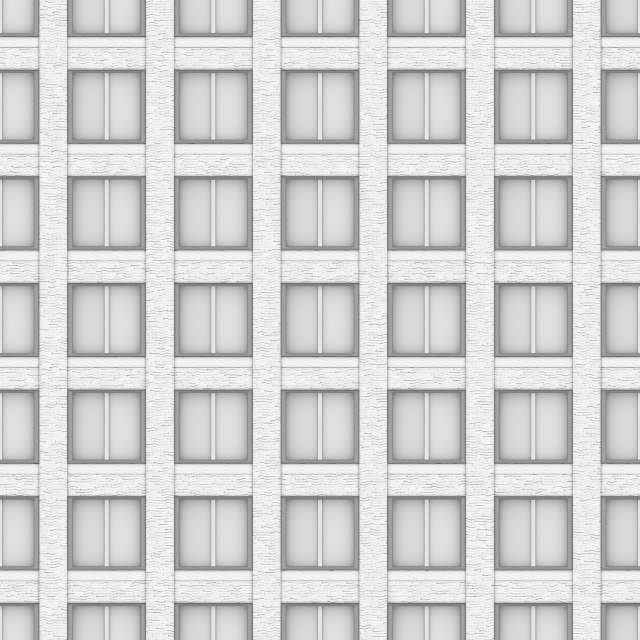
Write a WebGL 2 fragment shader that draws this pattern.

```glsl
#version 300 es
precision highp float;

uniform vec2 u_resolution;
out vec4 fragColor;

const float TAU = 6.2831853;
const float REPEATS = 6.0;               // windows across and down
const vec2 BRICKS = vec2(78.0, 240.0);   // bricks across, courses down

// Sizes in units of one repeat, measured from the window centre
const vec2 WINDOW_HALF = vec2(0.367, 0.344);
const vec2 GLASS_HALF = vec2(0.317, 0.313);
const float GLASS_RISE = 0.004;
const float MULLION_HALF = 0.026;
const float LEDGE_BOTTOM = -0.445;
const float LEDGE_TOP = -0.352;

// Grey levels
const float BRICK_GREY = 0.955;
const float LEDGE_GREY = 0.95;
const float GLASS_GREY = 0.875;
const float FRAME_GREY = 0.68;
const float MULLION_GREY = 0.90;
const vec3 TINT = vec3(1.0);

float hash(vec2 p) {
    return fract(sin(dot(p, vec2(127.1, 311.7))) * 4375.85);
}

float boxDistance(vec2 p, vec2 halfSize) {
    vec2 q = abs(p) - halfSize;
    return length(max(q, 0.0)) + min(max(q.x, q.y), 0.0);
}

// Antialiased coverage of a signed distance
float cover(float d, float blur) {
    return clamp(0.5 - d / blur, 0.0, 1.0);
}

// Shade that fades with distance from an edge
float falloff(float d, float reach) {
    return exp(-max(d, 0.0) / reach);
}

float brickwork(vec2 uv, float pixel) {
    vec2 q = uv * BRICKS;
    q.y += 0.15 * sin(TAU * uv.x * 41.0) + 0.12 * sin(TAU * (uv.x * 67.0 + uv.y * 5.0));
    float course = mod(floor(q.y), BRICKS.y);
    q.x += 0.5 * mod(course, 2.0) + 0.4 * hash(vec2(course, 3.0));
    vec2 id = vec2(mod(floor(q.x), BRICKS.x), course);
    vec2 f = fract(q);
    vec2 blur = max(pixel * BRICKS, vec2(0.08));
    float bed = cover(abs(f.y - 0.35) - 0.14, blur.y);
    float head = cover(abs(f.x - 0.15) - 0.05, blur.x);
    float depth = hash(id);
    float grain = 0.03 * (hash(id + 17.0) - 0.5);
    return BRICK_GREY + grain - bed * mix(0.03, 0.27, depth * depth)
         - head * 0.10 * hash(id + 41.0);
}

float ledge(vec2 uv) {
    float scratches = sin(TAU * dot(uv, vec2(156.0, 132.0)))
                    * sin(TAU * dot(uv, vec2(90.0, -42.0)));
    return LEDGE_GREY + 0.02 * scratches;
}

float wall(vec2 uv, vec2 p, float pixel, float blur) {
    float bricks = brickwork(uv, pixel);
    float side = abs(p.x) - WINDOW_HALF.x;
    float openingGap = abs(p.y) - WINDOW_HALF.y;

    // Recessed spandrel with the ledge under the window
    float ledgeMask = cover(max(LEDGE_BOTTOM - p.y, p.y - LEDGE_TOP), blur);
    float spandrel = mix(bricks, ledge(uv), ledgeMask);
    spandrel -= 0.22 * falloff(abs(p.y - LEDGE_BOTTOM), 0.005);
    spandrel -= 0.42 * falloff(openingGap, 0.009);
    spandrel -= 0.28 * falloff(-side, 0.010);

    // Pillar in front
    float pillar = bricks - 0.12 * falloff(side, 0.008);
    return mix(pillar, spandrel, cover(side, blur));
}

float window(vec2 p, float blur) {
    vec2 g = p - vec2(0.0, GLASS_RISE);
    float outer = -boxDistance(p, WINDOW_HALF);
    float glassEdge = boxDistance(g, GLASS_HALF);
    float ax = abs(p.x);

    // Frame: dark at the wall and at the glass
    float frame = FRAME_GREY - 0.24 * falloff(outer, 0.012)
                - 0.20 * falloff(abs(glassEdge), 0.009)
                - 0.06 * falloff(WINDOW_HALF.y - p.y, 0.03);

    // Glass: soft occlusion from all four sides
    float glass = GLASS_GREY - 0.22 * falloff(GLASS_HALF.x - ax, 0.045)
                - 0.11 * falloff(ax - MULLION_HALF, 0.022)
                - 0.21 * falloff(GLASS_HALF.y - g.y, 0.065)
                - 0.15 * falloff(GLASS_HALF.y + g.y, 0.050)
                + 0.012 * sign(p.x) * smoothstep(0.0, 0.06, ax);
    glass = max(glass, 0.46);

    // Central mullion with shaded flanks
    float mullion = mix(0.60, MULLION_GREY, smoothstep(MULLION_HALF, 0.013, ax));
    mullion -= 0.16 * falloff(GLASS_HALF.y - g.y, 0.03);
    float inside = mix(glass, mullion, cover(ax - MULLION_HALF, blur));
    return mix(frame, inside, cover(glassEdge, blur));
}

void main() {
    vec2 uv = gl_FragCoord.xy / u_resolution;
    float pixel = 1.0 / min(u_resolution.x, u_resolution.y);
    float blur = pixel * REPEATS;
    vec2 p = fract(uv * REPEATS + 0.5) - 0.5;

    float opening = cover(boxDistance(p, WINDOW_HALF), blur);
    float grey = mix(wall(uv, p, pixel, blur), window(p, blur), opening);
    fragColor = vec4(TINT * clamp(grey, 0.0, 1.0), 1.0);
}
```
